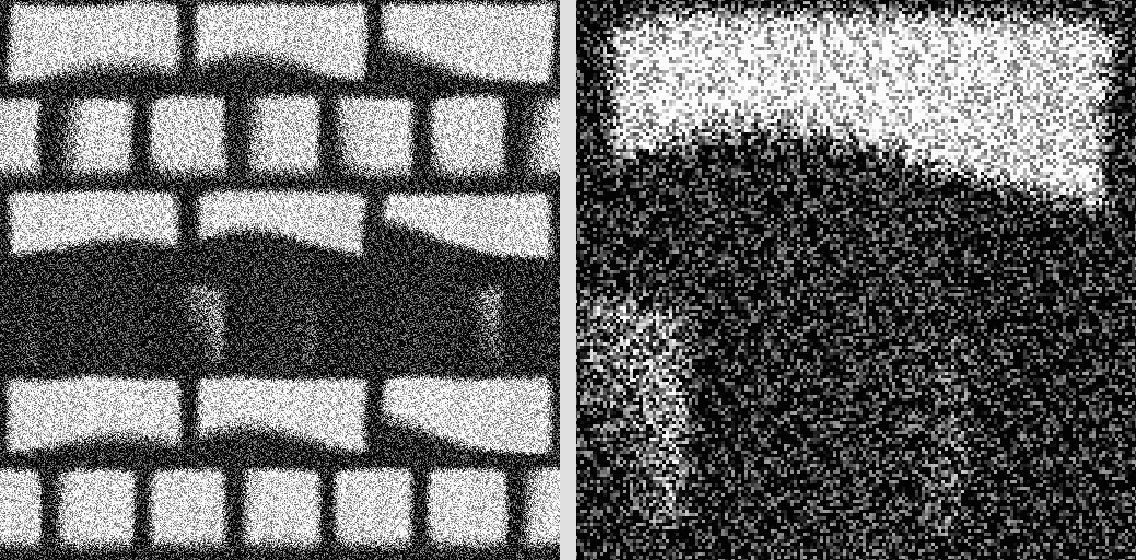
Left, the full canvas; right, a detail of the centre.
Write a Shadertoy shader that draws this texture.

```glsl
// Grainy black and white brick wall: long and short courses, worn by soft shadow
const float COURSES = 6.0;
const float LONG_COUNT = 3.0;
const float SHORT_COUNT = 6.0;
const float GRAIN_CELLS = 512.0;
const float GRAIN_AMOUNT = 1.3;
const vec3 INK = vec3(0.01);
const vec3 CHALK = vec3(0.99);

float hash(vec2 p) {
    return fract(sin(dot(p, vec2(12.9898, 78.233))) * 43758.5453);
}

// Value noise that wraps after a whole number of cells
float noise(vec2 p, float period) {
    vec2 i = floor(p), f = fract(p);
    f = f * f * (3.0 - 2.0 * f);
    vec2 a = mod(i, period), b = mod(i + 1.0, period);
    return mix(mix(hash(a), hash(vec2(b.x, a.y)), f.x),
               mix(hash(vec2(a.x, b.y)), hash(b), f.x), f.y);
}

float roundedBox(vec2 p, vec2 lower, vec2 upper, float radius) {
    vec2 d = abs(p - 0.5 * (lower + upper)) - 0.5 * (upper - lower) + radius;
    return length(max(d, 0.0)) + min(max(d.x, d.y), 0.0) - radius;
}

// Amount of wear in each course, from the top down
float courseWear(float row) {
    float wear[6] = float[6](0.3, 0.25, 0.6, 1.0, 0.37, 0.1);
    return wear[int(row)];
}

// Light left on a long brick: a shadow mound rises from its lower edge
float longLight(vec2 cell, float column, float wear) {
    float offset = cell.x - (0.65 - 0.32 * column);
    float mound = exp(-6.0 * offset * offset);
    float depth = 0.5 * max(wear - 0.32, 0.0) + mound * (0.2 + 0.1 * column);
    float softness = mix(0.06, 0.23 - 0.2 * wear, mound);
    return smoothstep(depth - softness, depth + softness, 0.9 - cell.y);
}

// Light left on a short brick: a slanted shadow creeps in from its left
float shortLight(vec2 cell, float column, float wear) {
    float slant = 0.15 + 0.3 * cos(2.4 * (column - 1.0));
    float front = cell.x + slant * (0.9 - cell.y);
    float blackout = 1.0 - step(0.5, mod(column, 3.0));
    float reach = 0.85 * wear + 0.6 * blackout * wear * wear;
    float light = smoothstep(reach - 0.25, reach + 0.2, front);
    float foot = smoothstep(-0.06, 0.2, 0.9 - cell.y);
    return light * mix(foot, 1.0, wear) * (1.0 - 0.5 * wear * wear);
}

// Brightness of the wall; y runs down
float wallTone(vec2 p) {
    float row = clamp(floor(p.y * COURSES), 0.0, COURSES - 1.0);
    float isShort = mod(row, 2.0);
    float count = mix(LONG_COUNT, SHORT_COUNT, isShort);
    float x = p.x * count - 0.5 * isShort;
    float column = mod(floor(x), count);
    float wear = courseWear(row);

    // Brick in units of the course height, with wavering edges
    vec2 cell = vec2(fract(x), p.y * COURSES - row);
    vec2 size = vec2(COURSES / count, 1.0);
    vec2 waver = vec2(noise(p * 12.0, 12.0), noise(p * 12.0 + 5.0, 12.0)) - 0.5;
    vec2 q = cell * size + 0.06 * waver;

    float jitter = hash(vec2(column, isShort));
    vec2 lower = vec2(0.06 + 0.06 * jitter + 0.06 * wear, 0.02 + 0.05 * wear);
    vec2 upper = vec2(size.x - 0.06 - 0.05 * wear, 0.92);
    float edge = roundedBox(q, lower, upper, 0.1);
    float brick = 1.0 - smoothstep(-0.08, 0.05, edge);

    float light = isShort > 0.5 ? shortLight(cell, column, wear)
                                : longLight(cell, column, wear);
    return brick * light;
}

void mainImage(out vec4 fragColor, in vec2 fragCoord) {
    vec2 uv = fragCoord / iResolution.xy;
    float tone = wallTone(vec2(uv.x, 1.0 - uv.y));

    // Fine film grain over everything
    float grain = hash(floor(uv * GRAIN_CELLS)) - 0.5;
    float value = clamp(tone + GRAIN_AMOUNT * grain, 0.0, 1.0);
    fragColor = vec4(mix(INK, CHALK, value), 1.0);
}
```
